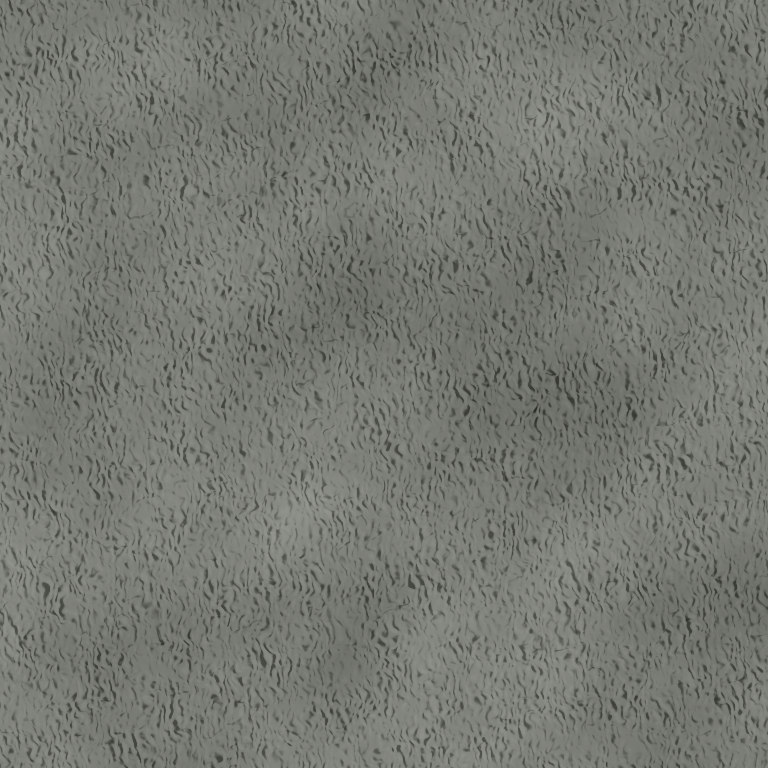
This texture is drawn by a three.js fragment shader. Its source:

```glsl
// Grey-green rough plaster: fine crinkled relief, short jagged creases and soft cloudy stains.
#define GRAIN_FREQ vec2(158.0, 82.0)
#define GRAIN_LEAN 0.05
#define BEND_SIZE 0.009
#define CRINKLE_SIZE 0.0042
#define LIGHT_STEP vec2(0.00125, 0.0006)
#define SHADOW_DEPTH 0.21
#define LIGHT_GAIN 0.035
#define CREASE_FREQ vec2(23.0, 33.0)
#define CREASE_DEPTH 0.13
#define STAIN_DEPTH 0.085
#define BASE_TONE 0.484
#define TINT vec3(0.0, 0.011, -0.019)

varying vec2 vUv;

// Unit gradient with a random direction for each lattice cell
vec2 cellGradient(vec2 cell) {
  vec3 h = fract(vec3(cell.xyx) * vec3(0.1031, 0.1030, 0.0973));
  h += dot(h, h.yzx + 33.33);
  float angle = 6.28318 * fract((h.x + h.y) * h.z);
  return vec2(cos(angle), sin(angle));
}

// Gradient noise, about -0.7 to 0.7
float gradientNoise(vec2 p) {
  vec2 cell = floor(p);
  vec2 f = p - cell;
  vec2 blend = f * f * f * (f * (f * 6.0 - 15.0) + 10.0);
  vec2 e = vec2(1.0, 0.0);
  float a = dot(cellGradient(cell), f);
  float b = dot(cellGradient(cell + e.xy), f - e.xy);
  float c = dot(cellGradient(cell + e.yx), f - e.yx);
  float d = dot(cellGradient(cell + e.xx), f - e.xx);
  return mix(mix(a, b, blend.x), mix(c, d, blend.x), blend.y);
}

vec2 noisePair(vec2 p) {
  return vec2(gradientNoise(p + 5.0), gradientNoise(p + 73.0));
}

float fractalNoise(vec2 p) {
  float sum = 0.0;
  float gain = 1.0;
  for (int i = 0; i < 4; i++) {
    sum += gain * gradientNoise(p);
    p = p * 2.03 + 17.3;
    gain *= 0.5;
  }
  return sum;
}

// Plaster height: upright grains, turned lumps and fine grit
float plasterHeight(vec2 p) {
  vec2 q = p * GRAIN_FREQ;
  vec2 turned = vec2(0.8 * p.x + 0.6 * p.y, 0.8 * p.y - 0.6 * p.x);
  return gradientNoise(q + 40.0)
       + 0.5 * gradientNoise(turned * vec2(72.0, 108.0) + 91.0)
       + 0.35 * gradientNoise(p * vec2(215.0, 170.0) + 11.0);
}

// Thin lines along the zero level of noise, broken up by a mask
float creaseLines(vec2 p) {
  vec2 along = vec2(0.82 * p.x + 0.57 * p.y, 0.82 * p.y - 0.57 * p.x);
  float level = gradientNoise(along * CREASE_FREQ + 63.0);
  float line = 1.0 - smoothstep(0.01, 0.065, abs(level));
  return line * smoothstep(0.02, 0.3, gradientNoise(p * 41.0 + 129.0));
}

void main() {
  // Bend the grain gently, then crinkle it finely
  vec2 bend = BEND_SIZE * noisePair(vUv * 27.0);
  vec2 crinkle = CRINKLE_SIZE * noisePair(vUv * 84.0 + 31.0);
  vec2 p = vUv + bend + crinkle + vec2(GRAIN_LEAN * vUv.y, 0.0);

  // Side light: deep shadows, faint highlights, some smoother patches
  float slope = plasterHeight(p + LIGHT_STEP) - plasterHeight(p - LIGHT_STEP);
  slope *= 1.0 + 0.9 * gradientNoise(vUv * 19.0 + 31.0);
  float shadow = smoothstep(0.04, 0.66, slope);
  float highlight = smoothstep(0.0, 0.6, -slope);

  // Creases catch the shadow more where the grain already dips
  float crease = creaseLines(vUv + bend + 1.6 * crinkle);
  crease *= smoothstep(-0.4, 0.25, slope) * (1.0 - 0.6 * shadow);

  // Broad stains, stretched towards the upper right
  vec2 stainPos = vec2(vUv.x + vUv.y, 1.5 * (vUv.y - vUv.x)) * 2.1;
  float stain = fractalNoise(stainPos + 8.0);

  float tone = BASE_TONE + STAIN_DEPTH * stain;
  tone += LIGHT_GAIN * highlight - SHADOW_DEPTH * shadow - CREASE_DEPTH * crease;
  gl_FragColor = vec4(vec3(tone) + TINT, 1.0);
}
```
